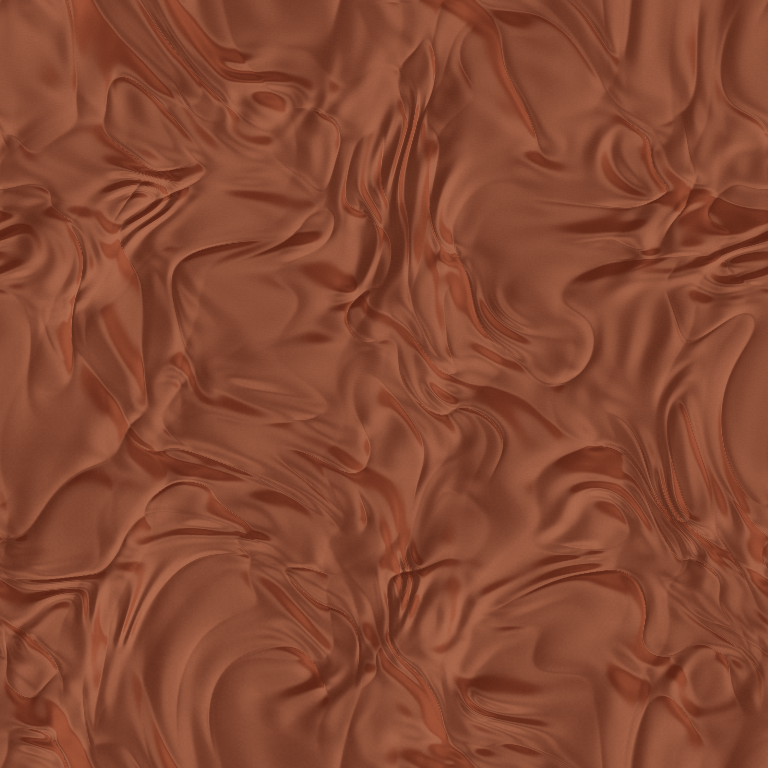
Reproduce this texture procedurally as a Shadertoy shader.

```glsl
// Crumpled copper satin: a height field of curved folds, ripples and creases,
// built from layered sines and smooth cellular noise on a warped domain,
// then shaded by its slope. Whole wave numbers and wrapped cells make it tile.

const float TAU = 6.2831853;

vec2 hash2(vec2 c) {
    return fract(sin(vec2(dot(c, vec2(127.1, 311.7)), dot(c, vec2(269.5, 183.3)))) * 43758.5);
}

// Smooth random field: sines with scattered integer wave vectors near freq
float waves(vec2 p, float freq, float seed) {
    float sum = 0.0;
    for (int i = 0; i < 7; i++) {
        float n = float(i);
        float angle = n * 2.4 + seed;
        vec2 k = round(freq * (0.6 + 0.13 * n) * vec2(cos(angle), sin(angle)));
        sum += sin(TAU * dot(k, p) + seed * (n + 1.0) * 3.7 + n * n);
    }
    return sum * 0.38;
}

// Cellular bowls that meet in narrow rounded creases
float bowls(vec2 p, vec2 cells) {
    p *= cells;
    vec2 base = floor(p);
    float sum = 0.0;
    for (int y = -1; y <= 1; y++)
    for (int x = -1; x <= 1; x++) {
        vec2 cell = base + vec2(x, y);
        vec2 d = cell + 0.1 + 0.8 * hash2(mod(cell, cells)) - p;
        sum += exp(-22.0 * dot(d, d));
    }
    return -log(sum + 1e-20) / 22.0;
}

// Narrow raised fold along the zero line of a field
float crest(float field, float sharpness) {
    return exp(-sharpness * sqrt(field * field + 0.004));
}

float clothHeight(vec2 p) {
    // Bend the cloth, first broadly, then in tighter swirls
    vec2 w = p + 0.05 * vec2(waves(p, 2.0, 1.3), waves(p, 2.0, 5.1));
    w += 0.014 * vec2(waves(w, 6.0, 2.7), waves(w, 6.0, 8.2));

    // Soft relief, from wide swells to small dents
    float h = 0.022 * waves(w, 3.0, 3.9);
    h += 0.005 * waves(w, 9.0, 6.4) + 0.0024 * waves(w, 17.0, 0.8);

    // Long pinched folds
    float foldMask = smoothstep(-0.6, 0.6, waves(p, 3.0, 9.5));
    h += 0.021 * foldMask * crest(waves(w, 4.5, 4.6), 4.5);
    h += 0.011 * (1.0 - foldMask) * crest(waves(w, 7.0, 7.7), 4.0);

    // Packs of parallel ripples
    float rippleMask = smoothstep(-0.3, 0.8, waves(p, 4.0, 11.2));
    h += 0.0075 * rippleMask * sin(5.5 * waves(w, 5.0, 12.9));

    // Facets with crisp creases, slanted and upright
    h += 0.045 * bowls(vec2(w.x + w.y, w.y), vec2(6.0, 3.0));
    h += 0.016 * bowls(vec2(w.x, w.y - w.x), vec2(13.0, 7.0));
    return h;
}

void mainImage(out vec4 fragColor, in vec2 fragCoord) {
    vec2 p = fragCoord / iResolution.xy;

    // Slope of the cloth
    float e = 0.0012;
    float h = clothHeight(p);
    vec2 slope = vec2(clothHeight(p + vec2(e, 0.0)), clothHeight(p + vec2(0.0, e))) - h;
    slope /= e;
    float facing = dot(slope, vec2(0.83, -0.56));
    float across = dot(slope, vec2(0.56, 0.83));

    // Satin tone: direct light plus a banded sheen, softly limited
    float light = 0.68 * facing + 0.24 * sin(4.5 * across + 0.6);
    float tone = 0.57 + 0.86 * light / sqrt(1.0 + light * light);

    // Fine grain of the weave
    tone += 0.09 * (hash2(floor(p * 512.0)).x - 0.5);

    vec3 shade = vec3(0.42, 0.205, 0.135);
    vec3 sheen = vec3(0.61, 0.355, 0.255);
    vec3 color = mix(shade, sheen, tone);

    // Saturated red glow where folds reflect each other
    float glow = smoothstep(0.4, 0.8, across);
    color *= mix(vec3(1.0), vec3(0.94, 0.8, 0.73), glow);

    fragColor = vec4(color, 1.0);
}
```
